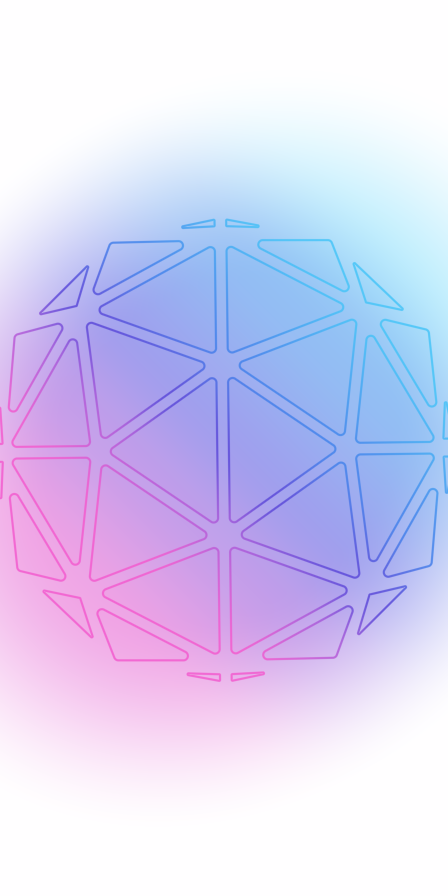
Reproduce this background procedurally as a Shadertoy shader.

```glsl
// Outlined geodesic sphere with rounded triangular panels over a soft diagonal pastel glow.

// Layout, in units of half the canvas height
const vec2 CENTER = vec2(-0.002, -0.005);
const float TILT = 0.012;
const float PANEL_GAP = 0.013;
const float CORNER_RADIUS = 0.010;
const float SLIVER_RADIUS = 0.002;
const float LINE_HALF_WIDTH = 0.0024;
const float LINE_OPACITY = 0.85;
const float PANEL_TINT = 0.05;

// Glow: stretch along and across the diagonal, then fade range
const vec2 GLOW_SCALE = vec2(0.89, 1.06);
const float GLOW_INNER = 0.36;
const float GLOW_OUTER = 0.84;

// Sphere nodes in one quadrant
const vec2 INNER = vec2(0.0, 0.195);
const vec2 SIDE = vec2(0.281, 0.0);
const vec2 DIAGONAL = vec2(0.318, 0.3125);
const vec2 TOP = vec2(0.0, 0.482);
const vec2 RIM_SIDE = vec2(0.500, 0.0);
const vec2 RIM_LOW = vec2(0.474, 0.273);
const vec2 RIM_HIGH = vec2(0.255, 0.479);

// Glow colours, from lower left to upper right
const vec3 PAPER = vec3(1.0, 0.998, 1.0);
const vec3 GLOW_PINK = vec3(0.94, 0.65, 0.90);
const vec3 GLOW_LILAC = vec3(0.76, 0.63, 0.92);
const vec3 GLOW_PERIWINKLE = vec3(0.64, 0.64, 0.935);
const vec3 GLOW_BLUE = vec3(0.59, 0.75, 0.955);
const vec3 GLOW_CYAN = vec3(0.66, 0.91, 0.99);

// Line colours, in the same order
const vec3 LINE_PINK = vec3(0.95, 0.36, 0.81);
const vec3 LINE_PURPLE = vec3(0.68, 0.36, 0.85);
const vec3 LINE_INDIGO = vec3(0.36, 0.29, 0.85);
const vec3 LINE_BLUE = vec3(0.27, 0.51, 0.92);
const vec3 LINE_CYAN = vec3(0.28, 0.77, 0.97);

float segmentDistance(vec2 p, vec2 a, vec2 b) {
    vec2 pa = p - a, ba = b - a;
    return length(pa - ba * clamp(dot(pa, ba) / dot(ba, ba), 0.0, 1.0));
}

float cross2(vec2 a, vec2 b) {
    return a.x * b.y - a.y * b.x;
}

// Signed distance to a triangle of either winding
float triangleDistance(vec2 p, vec2 a, vec2 b, vec2 c) {
    float winding = sign(cross2(b - a, c - a));
    float inside = min(min(cross2(b - a, p - a) * winding,
                           cross2(c - b, p - b) * winding),
                           cross2(a - c, p - c) * winding);
    float edge = min(min(segmentDistance(p, a, b), segmentDistance(p, b, c)),
                     segmentDistance(p, c, a));
    return inside > 0.0 ? -edge : edge;
}

// Moves a corner inward so that both its edges shift by the inset
vec2 insetCorner(vec2 corner, vec2 a, vec2 b, float inset) {
    vec2 u = normalize(a - corner), v = normalize(b - corner);
    return corner + (u + v) * inset / abs(cross2(u, v));
}

float roundedPanel(vec2 p, vec2 a, vec2 b, vec2 c, float gap, float radius) {
    float inset = gap + radius;
    return triangleDistance(p, insetCorner(a, b, c, inset),
                            insetCorner(b, c, a, inset),
                            insetCorner(c, a, b, inset)) - radius;
}

float panel(vec2 p, vec2 a, vec2 b, vec2 c) {
    return roundedPanel(p, a, b, c, PANEL_GAP, CORNER_RADIUS);
}

float sliver(vec2 p, vec2 a, vec2 b, vec2 c) {
    return roundedPanel(p, a, b, c, 0.0, SLIVER_RADIUS);
}

// All panels, by mirror symmetry in both axes
float sphereDistance(vec2 p) {
    p = abs(p);
    float d = panel(p, INNER, -INNER, SIDE);
    d = min(d, panel(p, INNER, SIDE, DIAGONAL));
    d = min(d, panel(p, INNER, TOP, DIAGONAL));
    d = min(d, panel(p, DIAGONAL, TOP, RIM_HIGH));
    d = min(d, panel(p, DIAGONAL, SIDE, RIM_SIDE));
    d = min(d, panel(p, DIAGONAL, RIM_SIDE, RIM_LOW));
    d = min(d, sliver(p, vec2(0.294, 0.419), vec2(0.409, 0.307), vec2(0.323, 0.326)));
    d = min(d, sliver(p, vec2(0.013, 0.515), vec2(0.109, 0.496), vec2(0.013, 0.500)));
    return min(d, sliver(p, vec2(0.497, 0.115), vec2(0.516, 0.020), vec2(0.492, 0.020)));
}

vec3 glowColor(float t) {
    vec3 color = mix(GLOW_PINK, GLOW_LILAC, smoothstep(-0.65, -0.18, t));
    color = mix(color, GLOW_PERIWINKLE, smoothstep(-0.25, 0.08, t));
    color = mix(color, GLOW_BLUE, smoothstep(0.0, 0.50, t));
    return mix(color, GLOW_CYAN, smoothstep(0.45, 0.90, t));
}

vec3 lineColor(float t) {
    vec3 color = mix(LINE_PINK, LINE_PURPLE, smoothstep(-0.42, -0.15, t));
    color = mix(color, LINE_INDIGO, smoothstep(-0.20, 0.0, t));
    color = mix(color, LINE_BLUE, smoothstep(0.0, 0.24, t));
    return mix(color, LINE_CYAN, smoothstep(0.20, 0.65, t));
}

void mainImage(out vec4 fragColor, in vec2 fragCoord) {
    float pixel = 2.0 / iResolution.y;
    vec2 p = (fragCoord - 0.5 * iResolution.xy) * pixel - CENTER;
    float diagonal = p.x + p.y;

    // Soft glow on paper
    vec2 axes = vec2(diagonal, p.x - p.y) * 0.7071;
    float glow = 1.0 - smoothstep(GLOW_INNER, GLOW_OUTER, length(axes * GLOW_SCALE));
    vec3 color = mix(PAPER, glowColor(diagonal), glow);

    // Tinted panels and their outlines
    vec2 q = mat2(cos(TILT), -sin(TILT), sin(TILT), cos(TILT)) * p;
    float d = sphereDistance(q);
    vec3 ink = lineColor(diagonal);
    float fill = 1.0 - smoothstep(-pixel, pixel, d);
    float stroke = 1.0 - smoothstep(-0.75 * pixel, 0.75 * pixel, abs(d) - LINE_HALF_WIDTH);
    color = mix(color, ink, PANEL_TINT * fill);
    color = mix(color, ink, LINE_OPACITY * stroke);
    fragColor = vec4(color, 1.0);
}
```
